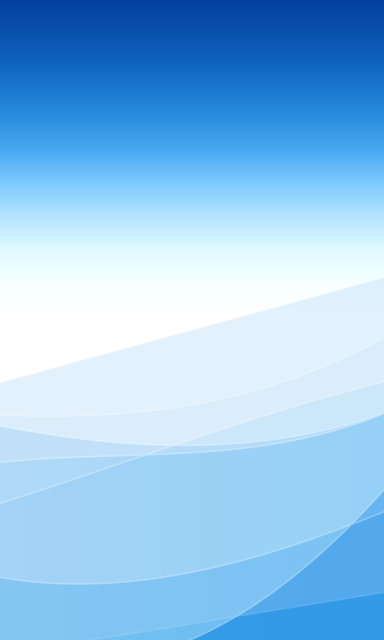
Reproduce this background procedurally as a WebGL 2 fragment shader.

```glsl
#version 300 es
// Blue sky fading to white above overlapping translucent waves with fine bright rims.
precision highp float;

#define RIM_WIDTH 0.0016
#define RIM_STRENGTH 0.30
#define RIGHT_SHADE vec3(0.92, 0.985, 1.0)
#define FRONT_FADE 0.3

uniform vec2 u_resolution;
out vec4 fragColor;

// Sky colours from the top downwards, and the depth of each
const int STOPS = 9;
const float SKY_DEPTH[STOPS] = float[](0.0, 0.10, 0.17, 0.235, 0.286, 0.338, 0.39, 0.443, 0.49);
const vec3 SKY_COLOR[STOPS] = vec3[](
    vec3(0.015, 0.245, 0.61), vec3(0.06, 0.39, 0.75), vec3(0.14, 0.53, 0.85),
    vec3(0.28, 0.66, 0.94), vec3(0.49, 0.79, 0.99), vec3(0.70, 0.89, 1.0),
    vec3(0.88, 0.98, 1.0), vec3(0.97, 1.0, 1.0), vec3(1.0));

// Each wave top is a cubic in x: constant, linear, square, cube
const int WAVES = 8;
const int SHADED = 4;
const int STEEP = 6;
const int FRONT = 7;
const vec4 WAVE_CURVE[WAVES] = vec4[](
    vec4(0.4023, 0.1641, 0.0, 0.0),
    vec4(0.3516, -0.0254, 0.0850, 0.0615),
    vec4(0.2135, 0.1901, 0.0410, -0.0410),
    vec4(0.3346, -0.1152, 0.0820, 0.0527),
    vec4(0.2773, 0.0651, -0.1494, 0.1611),
    vec4(0.0977, -0.1022, 0.2695, -0.0645),
    vec4(-0.0284, -0.1447, 0.4076, 0.0),
    vec4(-0.0233, 0.0975, 0.0, 0.0));
const vec3 WAVE_TINT[WAVES] = vec3[](
    vec3(0.89, 0.945, 0.99), vec3(0.966, 0.984, 0.995),
    vec3(0.93, 0.975, 0.995), vec3(0.885, 0.95, 0.993),
    vec3(0.905, 0.96, 0.992), vec3(0.81, 0.935, 0.985),
    vec3(0.68, 0.87, 0.975), vec3(0.60, 0.91, 0.975));

vec3 skyColor(float depth) {
    vec3 color = SKY_COLOR[0];
    for (int i = 1; i < STOPS; i++) {
        float blend = clamp((depth - SKY_DEPTH[i - 1]) / (SKY_DEPTH[i] - SKY_DEPTH[i - 1]), 0.0, 1.0);
        color = mix(color, SKY_COLOR[i], blend);
    }
    return color;
}

// Approximate distance below a wave top, in canvas heights
float depthBelow(vec4 curve, vec2 uv, float aspect) {
    float top = curve.x + uv.x * (curve.y + uv.x * (curve.z + uv.x * curve.w));
    float slope = (curve.y + uv.x * (2.0 * curve.z + 3.0 * uv.x * curve.w)) / aspect;
    return (top - uv.y) / sqrt(1.0 + slope * slope);
}

void main() {
    vec2 uv = gl_FragCoord.xy / u_resolution;
    float aspect = u_resolution.x / u_resolution.y;
    float pixel = 1.0 / u_resolution.y;
    vec3 color = skyColor(1.0 - uv.y);
    float rim = 0.0;
    float steepCover = 0.0;

    // Multiply the translucent waves together and gather their rims
    for (int i = 0; i < WAVES; i++) {
        float depth = depthBelow(WAVE_CURVE[i], uv, aspect);
        float cover = smoothstep(-pixel, pixel, depth);
        vec3 tint = WAVE_TINT[i];
        if (i == SHADED) tint *= mix(vec3(1.0), RIGHT_SHADE, uv.x);
        if (i == STEEP) steepCover = cover;
        float opacity = i == FRONT ? mix(FRONT_FADE, 1.0, steepCover) : 1.0;
        color *= mix(vec3(1.0), tint, cover * opacity);
        float line = 1.0 - smoothstep(0.0, RIM_WIDTH + 0.5 * pixel, abs(depth));
        rim = max(rim, line * (i == FRONT ? 0.4 : 1.0));
    }

    color = mix(color, vec3(1.0), rim * RIM_STRENGTH);
    fragColor = vec4(color, 1.0);
}
```
